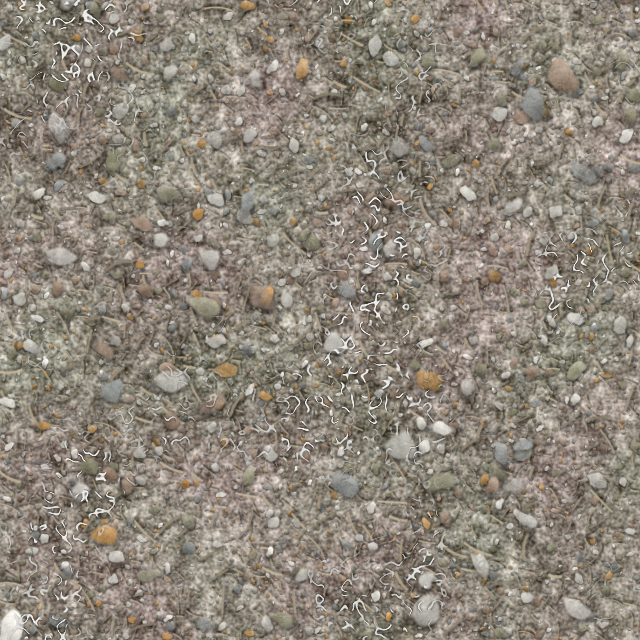
A WebGL 2 fragment shader for this texture:

```glsl
#version 300 es
precision highp float;
// Wet gravelly soil: a gradient-noise ground is covered by scattered layers
// of grit, bent plant fibres and shaded pebbles, drawn from jittered cells.
// Damp patches darken the soil and carry thin, broken, bright reflections.

uniform vec2 u_resolution;
out vec4 fragColor;

const float TAU = 6.2831853;
const vec3 WARMTH = vec3(0.035, 0.0, -0.045);
const vec3 CHALK = vec3(0.81, 0.80, 0.77);
const vec3 OLIVE = vec3(0.55, 0.54, 0.45);
const vec3 CLAY = vec3(0.62, 0.53, 0.46);
const vec3 SLATE = vec3(0.54, 0.55, 0.54);
const vec3 OCHRE = vec3(0.73, 0.56, 0.34);
const vec3 STRAW = vec3(0.75, 0.69, 0.58);
const vec3 GLARE = vec3(0.93, 0.93, 0.92);

vec3 hash3(vec2 p, float seed) {
  vec3 h = fract(p.xyx * vec3(0.1031, 0.1030, 0.0973) + seed * 0.1371);
  h += dot(h, h.yxz + 33.33);
  return fract((h.xxy + h.yzz) * h.zyx);
}

float cornerSlope(vec2 corner, vec2 offset) {
  float a = TAU * hash3(corner, 0.0).x;
  return dot(vec2(cos(a), sin(a)), offset);
}

float gradientNoise(vec2 p) {
  vec2 i = floor(p), f = fract(p), e = vec2(1.0, 0.0);
  vec2 u = f * f * f * (f * (f * 6.0 - 15.0) + 10.0);
  float low = mix(cornerSlope(i, f), cornerSlope(i + e, f - e), u.x);
  float high = mix(cornerSlope(i + e.yx, f - e.yx), cornerSlope(i + 1.0, f - 1.0), u.x);
  return mix(low, high, u.y);
}

float grain(vec2 p, float frequency) {
  float sum = 0.0;
  for (int i = 0; i < 4; i++) {
    sum += gradientNoise(p * frequency + float(i) * 17.3);
    frequency *= 2.03;
  }
  return sum;
}

vec2 rotate(vec2 v, float a) {
  float c = cos(a), s = sin(a);
  return vec2(c * v.x + s * v.y, c * v.y - s * v.x);
}

vec3 stoneColour(float pick, float chalkShare) {
  if (pick < chalkShare) return CHALK;
  float rest = (pick - chalkShare) / (1.0 - chalkShare);
  if (rest < 0.34) return OLIVE;
  if (rest < 0.65) return CLAY;
  return rest < 0.88 ? SLATE : OCHRE;
}

// Irregular stones lit from above, each with a soft contact shadow.
vec3 addStones(vec3 ground, vec2 p, float cells, float density, float chalk, float pixel) {
  vec2 q = p * cells;
  float soft = max(pixel * cells, 0.05);
  for (int y = -1; y <= 1; y++) {
    for (int x = -1; x <= 1; x++) {
      vec2 id = floor(q) + vec2(x, y);
      vec3 place = hash3(id, cells), look = hash3(id, cells + 7.0);
      if (place.x > density) continue;
      vec2 d = q - id - mix(vec2(0.2), vec2(0.8), place.yz);
      float stretch = mix(1.0, 1.4, look.y);
      vec2 body = rotate(d, TAU * look.z) * vec2(stretch, 1.0 / stretch);
      float radius = mix(0.15, 0.34, look.x * look.x);
      float bump = gradientNoise(d * 3.2 / (radius * 4.0) + id * 3.7);
      float dist = length(body) - radius * (1.0 + 0.55 * bump);
      float below = 0.5 - 0.5 * d.y / (length(d) + 0.02);
      ground *= 1.0 - 0.38 * below * smoothstep(0.2, 0.0, dist);
      float pick = fract(look.x * 7.3 + look.z * 3.1);
      float light = 0.09 * clamp(d.y / radius, -1.2, 1.0) + 0.13 * bump;
      light += 0.16 * (look.y - 0.5) + 0.05 * grain(p, 60.0);
      float cover = smoothstep(soft, -soft, dist) * mix(0.6, 1.0, look.z);
      ground = mix(ground, stoneColour(pick, chalk) + light, cover);
    }
  }
  return ground;
}

// Short bent fibres with a dark lower edge.
vec3 addFibres(vec3 ground, vec2 p, float cells, float density, float pixel) {
  vec2 q = p * cells;
  float soft = max(pixel * cells, 0.03);
  for (int y = -1; y <= 1; y++) {
    for (int x = -1; x <= 1; x++) {
      vec2 id = floor(q) + vec2(x, y);
      vec3 place = hash3(id, cells + 3.0), look = hash3(id, cells + 11.0);
      if (place.x > density) continue;
      vec2 d = rotate(q - id - mix(vec2(0.2), vec2(0.8), place.yz), 0.5 * TAU * look.x);
      d.y += (look.y - 0.5) * 0.9 * d.x * d.x;
      float halfLength = mix(0.2, 0.6, look.z * look.z);
      d.x = max(abs(d.x) - halfLength, 0.0);
      float width = mix(0.025, 0.06, look.y);
      float shade = smoothstep(0.12, 0.0, length(d + vec2(0.0, 0.07)) - width);
      ground *= 1.0 - 0.25 * shade;
      float cover = smoothstep(soft, -soft, length(d) - width);
      ground = mix(ground, STRAW * mix(0.72, 1.12, look.x), cover * 0.8);
    }
  }
  return ground;
}

// Thin contour lines of warped noise, broken into short curls.
vec3 addGlints(vec3 ground, vec2 p, float wet) {
  vec2 warped = p + 0.006 * vec2(gradientNoise(p * 40.0), gradientNoise(p * 40.0 + 9.0));
  float line = abs(gradientNoise(warped * 58.0) - 0.06);
  float broken = smoothstep(0.02, 0.16, gradientNoise(p * 47.0 + 31.0));
  float strength = broken * mix(0.12, 1.0, wet);
  ground *= 1.0 - 0.28 * strength * smoothstep(0.3, 0.1, line);
  return mix(ground, GLARE, strength * smoothstep(0.11, 0.03, line));
}

void main() {
  float pixel = 1.0 / min(u_resolution.x, u_resolution.y);
  vec2 p = gl_FragCoord.xy * pixel;

  // Ground tone, damp patches and faint drifts of hue.
  float patches = gradientNoise(p * 3.1 + 4.0) + 0.6 * gradientNoise(p * 7.3);
  float wet = smoothstep(0.02, 0.42, gradientNoise(p * 4.3 + 20.0) + 0.4 * gradientNoise(p * 11.0));
  float tone = 0.555 + 0.11 * patches - 0.06 * wet + 0.23 * grain(p, 23.0);
  vec3 colour = tone + WARMTH;
  colour += vec3(0.05, -0.01, 0.03) * gradientNoise(p * 6.0 + 50.0);

  // Scattered matter, from fine grit up to the largest stones.
  colour = addStones(colour, p, 92.0, 0.55, 0.25, pixel);
  colour = addFibres(colour, p, 44.0, 0.6, pixel);
  colour = addStones(colour, p, 47.0, 0.45, 0.32, pixel);
  colour = addFibres(colour, p, 25.0, 0.5, pixel);
  colour = addStones(colour, p, 25.0, 0.3, 0.42, pixel);
  colour = addStones(colour, p, 14.0, 0.28, 0.45, pixel);
  colour = addGlints(colour, p, wet);
  fragColor = vec4(clamp(colour, 0.0, 1.0), 1.0);
}
```
